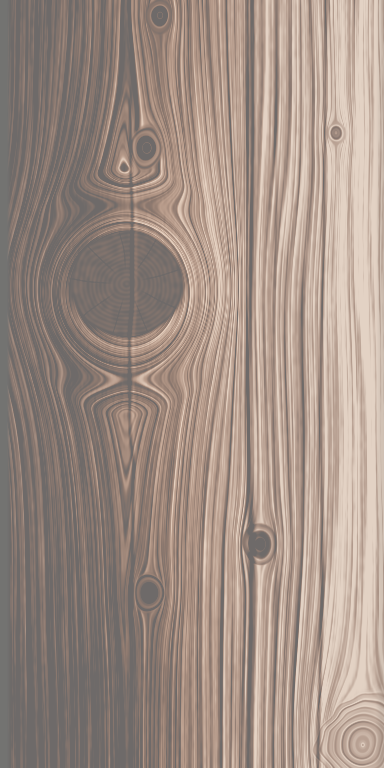
Reproduce this texture procedurally as a Shadertoy shader.

```glsl
// Weathered wood plank: grain lines flow around one large knot and several small ones.
// A warped grain coordinate drives grooves and fibres; knots, cracks and seams are
// laid over it, and a hazy brown ramp turns the resulting tone into colour.

float hash(vec2 p) {
    p = fract(p * vec2(123.34, 345.45));
    p += dot(p, p + 34.35);
    return fract(p.x * p.y);
}

float noise(vec2 p) {
    vec2 i = floor(p), f = fract(p);
    f = f * f * (3.0 - 2.0 * f);
    return mix(mix(hash(i), hash(i + vec2(1, 0)), f.x),
               mix(hash(i + vec2(0, 1)), hash(i + vec2(1, 1)), f.x), f.y);
}

float bump(float x, float width) {
    x /= width;
    return exp(-x * x);
}

// Dark grooves with a lit right-hand lip; depth differs per line and drifts along it.
float grooves(float v, float along) {
    float f = fract(v);
    float depth = mix(0.25, 1.0, hash(vec2(floor(v), 7.0)));
    depth *= 0.55 + 0.7 * noise(vec2(floor(v) * 3.7, along * 3.0));
    return depth * (0.7 * bump(f - 0.72, 0.12) - bump(f - 0.45, 0.15));
}

// Grain coordinate around the large knot: closed collars near it, straight far away.
float mainGrain(vec2 d) {
    float reach = mix(0.6, 0.32, smoothstep(-0.12, 0.12, d.x));
    float bell = 1.0 / (1.0 + d.y * d.y / 0.085);
    float bulge = 0.18 * bell;
    float side = sqrt(d.x * d.x + 0.0025 * bell * bell);
    float g = reach * (side - bulge) / (reach - bulge);
    float r = length((d + vec2(0.0, 0.02)) * vec2(1.0, 0.92));
    g = mix(g, (r - 0.165) * 1.8, 0.9 * smoothstep(0.30, 0.18, r));
    return mix(g, side, smoothstep(0.30, 0.32, d.x));
}

vec3 woodRamp(float t) {
    vec3 c = mix(vec3(0.43, 0.415, 0.41), vec3(0.53, 0.465, 0.435), smoothstep(0.0, 0.28, t));
    c = mix(c, vec3(0.70, 0.605, 0.55), smoothstep(0.22, 0.64, t));
    return mix(c, vec3(0.89, 0.825, 0.77), smoothstep(0.55, 1.05, t));
}

void mainImage(out vec4 fragColor, in vec2 fragCoord) {
    vec2 p = fragCoord / iResolution.x;
    vec2 big = vec2(0.33, 1.26);

    // Small knots: centre, radius, darkness
    vec4 knots[6] = vec4[6](
        vec4(0.383, 1.615, 0.034, 0.5), vec4(0.417, 1.96, 0.026, 0.4),
        vec4(0.875, 1.654, 0.019, 0.4), vec4(0.677, 0.583, 0.031, 0.7),
        vec4(0.390, 0.456, 0.031, 0.5), vec4(0.945, 0.06, 0.085, 0.12));

    // Push the grain sideways around each small knot
    vec2 q = p;
    for (int i = 0; i < 6; i++) {
        vec2 d = (p - knots[i].xy) * vec2(1.0, 0.6);
        float r2 = knots[i].z * knots[i].z;
        q.x -= d.x * 1.3 * r2 / (dot(d, d) + 0.5 * r2) * exp(-dot(d, d) / (r2 * 9.0));
    }
    q.x += 0.016 * (noise(p * vec2(5.0, 2.5)) - 0.5);
    float g = mainGrain(q - big);

    // Broad light: dark at the left, pale at the right, glow by the large knot
    float light = mix(0.10, 0.84, smoothstep(-0.03, 0.98, p.x));
    light += 0.27 * bump(p.x - 0.44, 0.17) * bump(p.y - 1.38, 0.34);
    light += 0.08 * bump(p.x - 0.36, 0.16) * bump(p.y - 0.75, 0.4);
    light += 0.08 * bump(p.x - 0.08, 0.12) * bump(p.y - 1.2, 0.3);
    light -= 0.10 * bump(p.x - 0.1, 0.3) * smoothstep(0.8, 0.1, p.y);
    light += 0.10 * smoothstep(0.85, 0.9, p.x);

    // Grain, from wide bands to fibres
    float wander = noise(vec2(g * 10.0, p.y * 1.4 + p.x * 2.0));
    float contrast = mix(0.8, 1.0, smoothstep(0.0, 0.35, p.x));
    float t = light + 0.22 * (noise(vec2(g * 11.0, p.y * 1.3)) - 0.5);
    t += 0.30 * contrast * grooves(g * 15.0 + wander, p.y + 2.0);
    t += 0.52 * contrast * grooves(g * 34.0 + 1.4 * wander, p.y);
    t += 0.32 * contrast * grooves(g * 83.0 + 2.0 * wander, p.y + 5.0);
    t += 0.22 * (noise(vec2(g * 240.0, p.y * 9.0)) - 0.5);
    t += 0.10 * (noise(p * vec2(210.0, 50.0)) - 0.5);

    // Small knots: uneven rings, dark core and a thin dark rim
    for (int i = 0; i < 6; i++) {
        vec2 d = (p - knots[i].xy) * vec2(1.0, 0.82);
        float r = length(d) * (0.85 + 0.3 * noise(p * 22.0));
        float k = r / knots[i].z;
        float ringTone = light - 0.08 + 0.5 * grooves(r * 62.0 + float(i) * 0.3, p.x * 4.0);
        ringTone += 0.14 * (noise(vec2(r * 260.0, p.x * 20.0)) - 0.5);
        t = mix(t, ringTone, smoothstep(1.55, 1.15, k));
        t -= knots[i].w * (smoothstep(1.0, 0.6, k) + 0.35 * bump(k - 1.2, 0.14));
    }

    // Large knot: dark disc, fine rings, radial checks and a pale collar
    vec2 d = p - big;
    float angle = atan(d.y, d.x);
    float r = length(d * vec2(0.96, 1.04)) + 0.008 * (noise(p * 14.0) - 0.5);
    float rings = 0.035 * sin(r * 520.0 + 5.0 * noise(p * 18.0));
    float spoke = abs(fract(angle * 1.43 + 0.2 * noise(p * 12.0)) - 0.5) * r;
    float checks = smoothstep(0.004, 0.001, spoke) * smoothstep(0.03, 0.07, r);
    float disc = 0.12 + rings - 0.10 * checks + 0.10 * (noise(p * 70.0) - 0.5);
    t += 0.12 * bump(r - 0.165, 0.014);
    t = mix(t, disc, smoothstep(0.147, 0.136, r));
    t -= 0.15 * bump(r - 0.143, 0.006);

    // Vertical crack through the knots
    float crackX = 0.342 + 0.012 * (noise(vec2(p.y * 9.0, 2.0)) - 0.5);
    float crackSpan = smoothstep(0.34, 0.42, p.y) * smoothstep(1.8, 1.7, p.y);
    t -= 0.4 * crackSpan * bump(p.x - crackX, 0.0042);
    t += 0.14 * crackSpan * bump(p.x - crackX - 0.010, 0.005);

    // Long seams, bending slightly, with bright right edges
    float sway = 0.008 * (noise(vec2(p.y * 2.0, 9.0)) - 0.5);
    float s = p.x - 0.651 - sway;
    t += 0.18 * bump(s - 0.017, 0.008) - 0.7 * bump(s, 0.008);
    s = p.x - 0.832 - 0.006 * p.y - sway;
    t += 0.16 * bump(s - 0.013, 0.008) - 0.65 * bump(s, 0.005);
    t -= 0.3 * bump(p.x - 0.715 - sway, 0.005);

    // Colour, warm tint near the centre, and shaded outer edges
    vec3 color = woodRamp(clamp(t, 0.0, 1.05));
    color += vec3(0.018, 0.0, -0.012) * bump(p.x - 0.4, 0.25) * smoothstep(0.1, 0.4, t);
    color = mix(vec3(0.45, 0.45, 0.445), color, smoothstep(0.016, 0.03, p.x));
    color *= 1.0 - 0.08 * smoothstep(0.975, 0.995, p.x);
    fragColor = vec4(color, 1.0);
}
```
